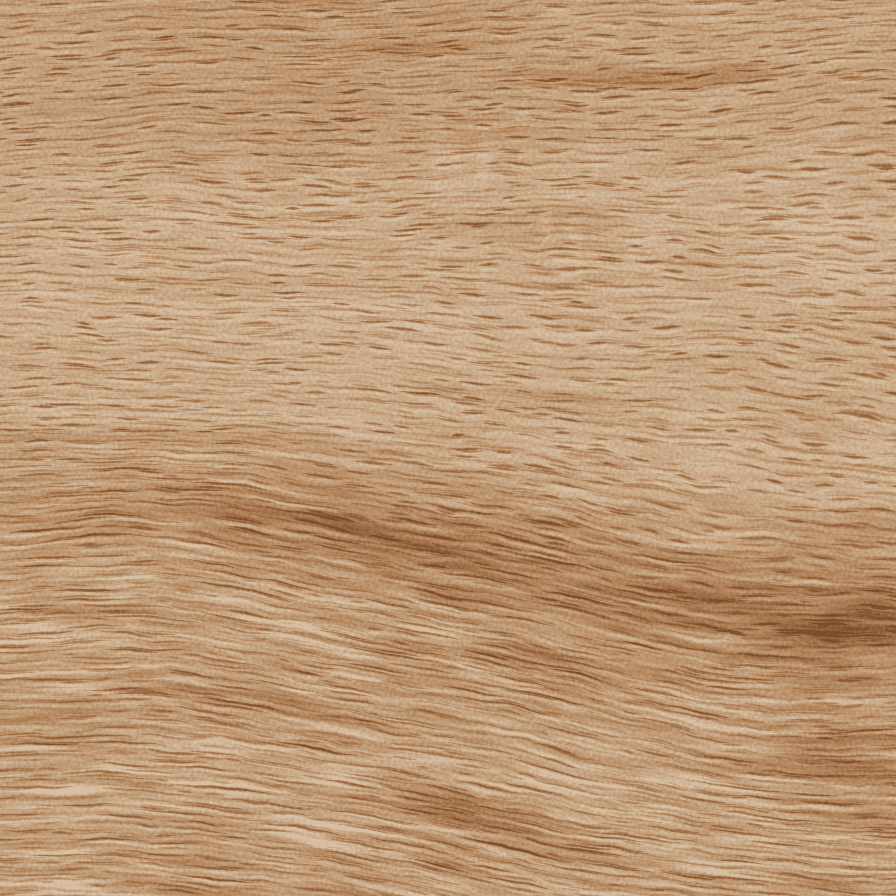
Reproduce this texture procedurally as a WebGL 2 fragment shader.

```glsl
#version 300 es
precision highp float;
// Pale oak board with horizontal grain. A bent grain coordinate carries broad
// tone bands, long wavy fibre lines and short tapered pores; the summed tone
// is then looked up in a three-stop wood ramp.

uniform vec2 u_resolution;
out vec4 fragColor;

const vec3 DARK_WOOD = vec3(0.49, 0.30, 0.16);
const vec3 WARM_WOOD = vec3(0.70, 0.52, 0.36);
const vec3 PALE_WOOD = vec3(0.84, 0.75, 0.64);
const float BASE_TONE = 0.74;
const float LOW_BEND = 0.12;        // fall of the grain to the right, low on the board
const float HIGH_BEND = -0.035;     // rise of the grain to the right, at the top
const float HEART_HEIGHT = 0.42;    // warm heart band
const float HEART_WIDTH = 0.055;
const float HEART_DEPTH = 0.23;
const float FIBRE_CONTRAST = 0.24;
const float PORE_DEPTH = 0.62;
const float PORE_GLINT = 0.17;
const float PORE_THICKNESS = 0.0013;
const float PORE_SOFTNESS = 0.0009;
const float SPECKLE = 0.13;

vec3 hash3(ivec2 cell, int seed) {
    uvec3 h = uvec3(cell, seed) * 1664525u + 1013904223u;
    h.x += h.y * h.z; h.y += h.z * h.x; h.z += h.x * h.y;
    h ^= h >> 16u;
    h.x += h.y * h.z; h.y += h.z * h.x; h.z += h.x * h.y;
    return vec3(h >> 8u) / 16777216.0;
}

float cornerSlope(ivec2 cell, vec2 offset) {
    float angle = 6.2831853 * hash3(cell, 7).x;
    return dot(vec2(cos(angle), sin(angle)), offset);
}

// Gradient noise, roughly -1 to 1
float gradientNoise(vec2 p) {
    ivec2 c = ivec2(floor(p));
    vec2 f = fract(p);
    vec2 w = f * f * f * (f * (f * 6.0 - 15.0) + 10.0);
    float low = mix(cornerSlope(c, f), cornerSlope(c + ivec2(1, 0), f - vec2(1, 0)), w.x);
    float high = mix(cornerSlope(c + ivec2(0, 1), f - vec2(0, 1)),
                     cornerSlope(c + ivec2(1, 1), f - vec2(1, 1)), w.x);
    return 1.5 * mix(low, high, w.y);
}

// Height measured across the bent, wavering grain
float grainHeight(vec2 p) {
    float bend = mix(LOW_BEND, HIGH_BEND, smoothstep(0.25, 1.0, p.y));
    float height = p.y + bend * smoothstep(0.1, 1.0, p.x);
    height += 0.012 * gradientNoise(p * vec2(3.0, 5.0) + 11.0);
    height += 0.003 * gradientNoise(p * vec2(13.0, 24.0) + 37.0);
    return height + 0.0013 * gradientNoise(p * vec2(38.0, 60.0) + 5.0);
}

// One tapered dash per cell, with every row shifted at random
float pores(vec2 p, vec2 cell, int seed) {
    vec2 g = p / cell;
    g.x += 9.0 * hash3(ivec2(int(floor(g.y)), 0), seed + 50).x;
    ivec2 id = ivec2(floor(g));
    vec3 shape = hash3(id, seed);
    float strength = hash3(id, seed + 20).x;
    vec2 q = (fract(g) - 0.5) * cell;
    float halfLength = cell.x * mix(0.18, 0.46, shape.x);
    q.x -= (shape.y - 0.5) * (cell.x - 2.0 * halfLength);
    q.y -= (shape.z - 0.5) * cell.y * 0.5;
    float taper = 1.0 - q.x * q.x / (halfLength * halfLength);
    float dist = abs(q.y) - PORE_THICKNESS * mix(0.5, 1.0, strength) * taper;
    float soft = max(PORE_SOFTNESS, 0.5 / u_resolution.y);
    return (1.0 - smoothstep(-soft, soft, dist)) * mix(0.2, 1.0, strength);
}

float poreLayers(vec2 p, float lower) {
    float shortPores = max(pores(p, vec2(0.054, 0.0105), 1), pores(p + 0.37, vec2(0.042, 0.0125), 2));
    float longPores = max(pores(p, vec2(0.13, 0.0115), 3), pores(p + 0.61, vec2(0.09, 0.0098), 4));
    return max(shortPores * mix(1.0, 0.6, lower), longPores * mix(0.5, 0.9, lower));
}

void main() {
    vec2 uv = gl_FragCoord.xy / u_resolution;
    vec2 grain = vec2(uv.x, grainHeight(uv));
    float lower = 1.0 - smoothstep(0.42, 0.56, grain.y);

    // Broad bands: pale sapwood, warm heart and scattered dark streaks
    float tone = BASE_TONE + 0.09 * gradientNoise(grain * vec2(1.6, 8.0) + 3.0);
    tone += 0.09 * smoothstep(0.47, 0.56, grain.y) * (1.0 - smoothstep(0.74, 0.9, grain.y));
    float heart = (grain.y - HEART_HEIGHT) / HEART_WIDTH;
    tone -= HEART_DEPTH * exp(-heart * heart) * smoothstep(0.0, 0.35, uv.x);
    float streak = gradientNoise(grain * vec2(2.6, 24.0) + 19.0);
    float streakMask = mix(0.4, 1.0, max(lower, smoothstep(0.75, 0.9, grain.y)));
    tone -= 0.24 * streakMask * smoothstep(0.2, 0.75, streak);

    // Long fibres, stronger in the lower half
    float fibre = gradientNoise(grain * vec2(7.0, 130.0));
    float fineFibre = gradientNoise(grain * vec2(17.0, 225.0) + 71.0);
    tone += FIBRE_CONTRAST * mix(0.4, 1.0, lower) * (fibre + 0.7 * fineFibre);
    tone += 0.08 * lower * smoothstep(0.2, 0.6, fibre);

    // Faint upright ray flecks in the sapwood
    vec2 rayOffset = (uv - vec2(0.58, 0.76)) / vec2(0.13, 0.12);
    float ray = smoothstep(0.15, 0.7, gradientNoise(uv * vec2(42.0, 9.0) + 29.0));
    tone += 0.14 * ray * exp(-dot(rayOffset, rayOffset));

    // Pores with a lit lower lip
    float pore = poreLayers(grain, lower);
    float lip = poreLayers(grain + vec2(0.0, 0.0036), lower);
    tone += PORE_GLINT * lip * (1.0 - pore) - PORE_DEPTH * pore;

    // Fine surface speckle, turned off the pixel axes
    vec2 turned = mat2(0.8, 0.6, -0.6, 0.8) * uv;
    tone += SPECKLE * gradientNoise(turned * 260.0 + 13.0);

    tone = clamp(tone, 0.0, 1.0);
    vec3 colour = mix(DARK_WOOD, WARM_WOOD, min(tone * 2.0, 1.0));
    colour = mix(colour, PALE_WOOD, max(tone * 2.0 - 1.0, 0.0));
    fragColor = vec4(colour, 1.0);
}
```
